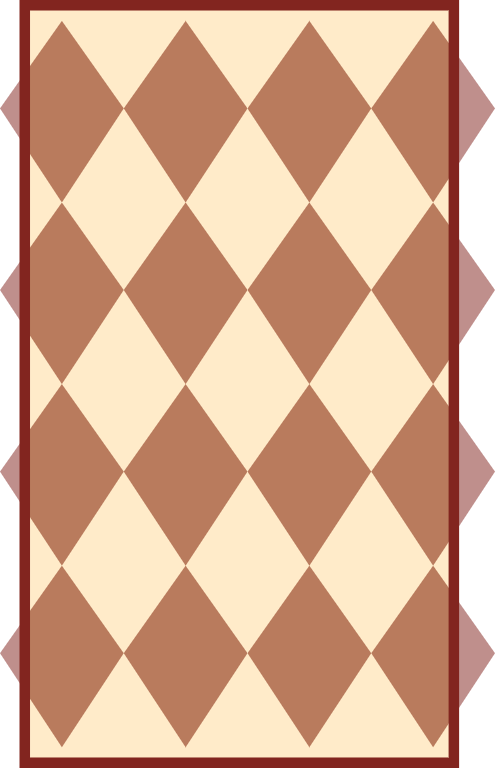
This pattern is drawn by a WebGL 1 fragment shader. Its source:

```glsl
precision highp float;
// Framed panel of four by four harlequin diamonds, whose outer tips show pale beyond the frame.

uniform vec2 u_resolution;

// Lengths are fractions of the canvas height.
const vec2 REPEATS = vec2(4.0, 4.0);
const vec2 PITCH = vec2(0.16113, 0.23645);
const vec2 LATTICE_ORIGIN = vec2(0.0, 0.0270);
const float WAIST = 0.518;             // height of the widest point within a diamond
const vec2 FRAME_MIN = vec2(0.0254, 0.0);
const vec2 FRAME_MAX = vec2(0.5978, 1.0);
const float FRAME_WIDTH = 0.0137;

const vec3 WHITE = vec3(1.0);
const vec3 CREAM = vec3(1.0, 0.92, 0.79);
const vec3 TERRACOTTA = vec3(0.725, 0.484, 0.365);
const vec3 DUSTY_ROSE = vec3(0.75, 0.56, 0.55);
const vec3 OXBLOOD = vec3(0.51, 0.145, 0.12);

// Distance to the nearest diamond of the finite lattice, negative inside.
float diamondDistance(vec2 p) {
  vec2 grid = (p - LATTICE_ORIGIN) / PITCH;
  vec2 cell = clamp(floor(grid), vec2(0.0), REPEATS - 1.0);
  vec2 q = (grid - cell - vec2(0.5, WAIST)) * PITCH;
  float reach = PITCH.y * (q.y > 0.0 ? 1.0 - WAIST : WAIST);
  vec2 slope = 1.0 / vec2(0.5 * PITCH.x, reach);
  return (dot(abs(q), slope) - 1.0) / length(slope);
}

float boxDistance(vec2 p, vec2 low, vec2 high) {
  vec2 d = abs(p - 0.5 * (low + high)) - 0.5 * (high - low);
  return length(max(d, 0.0)) + min(max(d.x, d.y), 0.0);
}

// Antialiased coverage of the region where the distance is negative.
float coverage(float dist) {
  return clamp(0.5 - dist * u_resolution.y, 0.0, 1.0);
}

void main() {
  vec2 p = gl_FragCoord.xy / u_resolution.y;
  float diamond = coverage(diamondDistance(p));
  float outer = boxDistance(p, FRAME_MIN, FRAME_MAX);

  // Ground and panel share one lattice in different colours.
  vec3 ground = mix(WHITE, DUSTY_ROSE, diamond);
  vec3 panel = mix(CREAM, TERRACOTTA, diamond);

  // Frame between the outer and inner rectangles.
  vec3 color = mix(ground, OXBLOOD, coverage(outer));
  color = mix(color, panel, coverage(outer + FRAME_WIDTH));

  gl_FragColor = vec4(color, 1.0);
}
```
